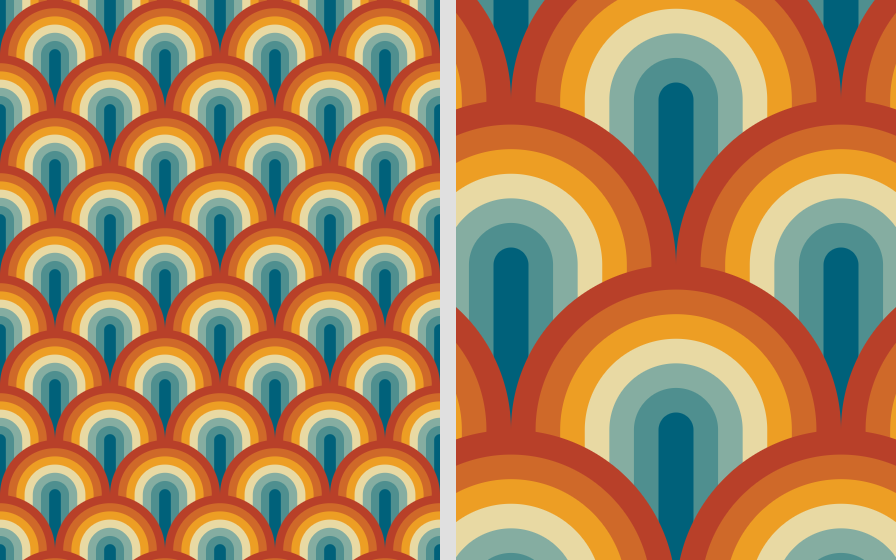
Left, the full canvas; right, a detail of the centre.
Reproduce this pattern procedurally as a Shadertoy shader.

```glsl
// Overlapping rows of retro rainbow arches, scalloped like fish scales.

// Band colour at a distance from the arch spine, 1.0 being the outer rim
vec3 archColor(float dist, float pixel) {
    vec3 bands[7] = vec3[7](
        vec3(0.72, 0.25, 0.16),   // brick red
        vec3(0.81, 0.41, 0.16),   // burnt orange
        vec3(0.93, 0.62, 0.14),   // amber
        vec3(0.91, 0.85, 0.64),   // cream
        vec3(0.52, 0.68, 0.63),   // pale teal
        vec3(0.31, 0.56, 0.56),   // mid teal
        vec3(0.00, 0.38, 0.48));  // deep teal
    vec3 color = bands[0];
    for (int i = 1; i < 7; i++) {
        float radius = 1.0 - 0.149 * float(i);
        color = mix(color, bands[i], clamp((radius - dist) / pixel + 0.5, 0.0, 1.0));
    }
    return color;
}

void mainImage(out vec4 fragColor, in vec2 fragCoord) {
    // One unit is an arch radius: four arches across, y running down from the top
    float pixel = 8.0 / iResolution.x;
    vec2 p = vec2(fragCoord.x, iResolution.y - fragCoord.y) * pixel;

    // Paint from the back row to the front; alternate rows shift by half an arch
    vec3 color = vec3(0.0);
    for (int i = 0; i < 3; i++) {
        float row = floor(p.y) + float(i);
        float across = mod(p.x - row + 1.0, 2.0) - 1.0;
        float above = max(row - p.y, 0.0);

        // Round cap above the centre, straight stripes below it
        float dist = length(vec2(across, above));
        float cover = i == 0 ? 1.0 : clamp((1.0 - dist) / pixel + 0.5, 0.0, 1.0);
        color = mix(color, archColor(dist, pixel), cover);
    }
    fragColor = vec4(color, 1.0);
}
```
